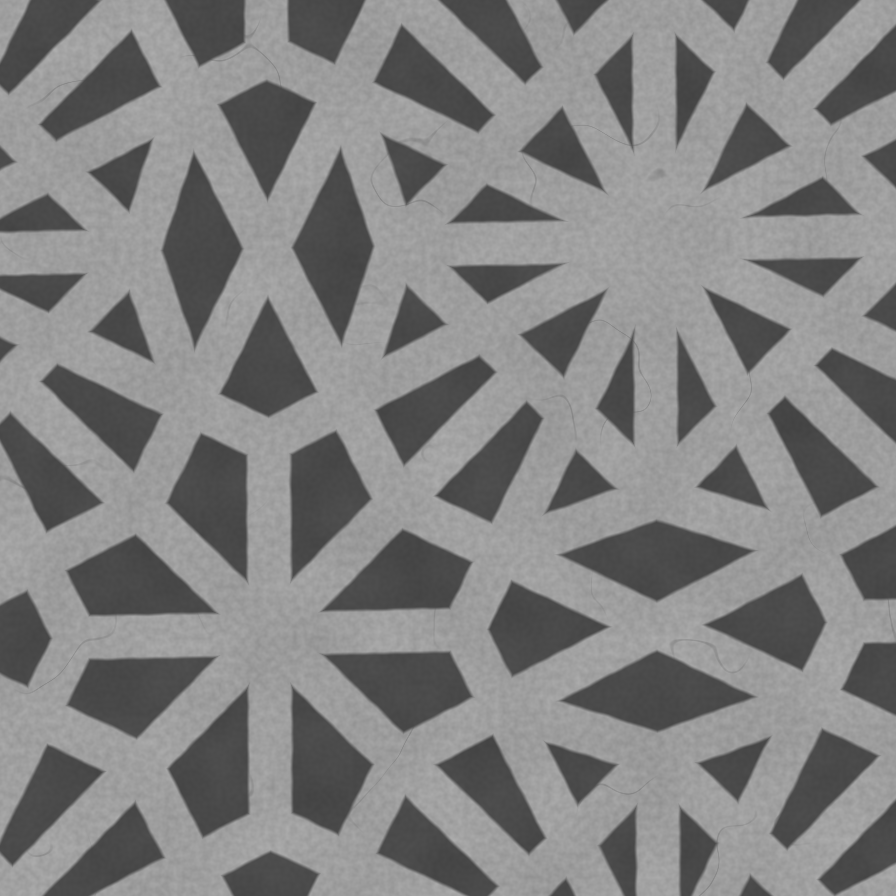
Write a Shadertoy shader that draws this pattern.

```glsl
const float BAR_HALF_WIDTH = 0.0565;  // in half-repeats
const float EDGE_SOFTNESS = 0.006;

vec2 hashGradient(vec2 cell) {
    vec3 h = fract(cell.xyx * vec3(0.1031, 0.1030, 0.0973));
    h += dot(h, h.yzx + 33.33);
    float angle = 6.2832 * fract((h.x + h.y) * h.z);
    return vec2(cos(angle), sin(angle));
}

float gradientNoise(vec2 p) {
    vec2 cell = floor(p), f = p - cell;
    vec2 w = f * f * f * (f * (f * 6.0 - 15.0) + 10.0);
    vec2 e = vec2(0.0, 1.0);
    float a = dot(hashGradient(cell), f);
    float b = dot(hashGradient(cell + e.yx), f - e.yx);
    float c = dot(hashGradient(cell + e.xy), f - e.xy);
    float d = dot(hashGradient(cell + e.yy), f - e.yy);
    return mix(mix(a, b, w.x), mix(c, d, w.x), w.y);
}

float fractalNoise(vec2 p, int octaves) {
    float sum = 0.0, gain = 1.0;
    for (int i = 0; i < octaves; i++) {
        sum += gain * gradientNoise(p);
        p = p * 2.03 + 17.3;
        gain *= 0.5;
    }
    return sum;
}

float segmentDistance(vec2 p, vec2 a, vec2 b) {
    vec2 ab = b - a, ap = p - a;
    return length(ap - ab * clamp(dot(ap, ab) / dot(ab, ab), 0.0, 1.0));
}

// Mirror the plane into one triangle: 12-spoke hub at (0,0), 8-spoke hub at (1,1)
vec2 foldToTriangle(vec2 p) {
    p = abs(mod(p + 1.0, 2.0) - 1.0);
    return p.x < p.y ? p.yx : p;
}

// Distance to the centre lines of the lattice bars
float latticeDistance(vec2 p) {
    vec2 hub12 = vec2(0.0), hub8 = vec2(1.0), crossing = vec2(1.0, 0.0);
    vec2 starTip = vec2(2.0 / 3.0, 0.0);
    vec2 spokeEnd = vec2(1.0, 0.5);
    float d = segmentDistance(p, hub12, starTip);
    d = min(d, segmentDistance(p, hub12, spokeEnd));
    d = min(d, segmentDistance(p, starTip, vec2(1.0 / 3.0)));
    d = min(d, segmentDistance(p, starTip, vec2(0.8, 0.4)));
    d = min(d, segmentDistance(p, crossing, vec2(2.0 / 3.0)));
    d = min(d, segmentDistance(p, vec2(1.0 / 3.0), hub8));
    return min(d, segmentDistance(p, spokeEnd, hub8));
}

// Sparse hairline cracks along noise contours
float crackMask(vec2 uv) {
    float contour = abs(fractalNoise(uv * 5.0 + 3.7, 3));
    float hairline = 1.0 - smoothstep(0.002, 0.014, contour);
    return hairline * smoothstep(0.0, 0.3, gradientNoise(uv * 8.0 + 41.0));
}

float stoneTone(vec2 uv) {
    float mottling = 0.035 * fractalNoise(uv * 9.0, 4);
    float grain = 0.05 * fractalNoise(uv * 120.0, 2);
    return 0.622 + mottling + grain - 0.07 * crackMask(uv);
}

float openingTone(vec2 uv) {
    return 0.287 + 0.025 * fractalNoise(uv * 14.0 + 9.0, 3)
                 + 0.015 * gradientNoise(uv * 170.0);
}

void mainImage(out vec4 fragColor, in vec2 fragCoord) {
    vec2 uv = fragCoord / iResolution.xy;

    // Slightly skewed grid, one column per half-repeat
    mat2 halfRepeat = mat2(0.4323, 0.0089, -0.0021, 0.4303);
    vec2 hubPosition = vec2(0.7311, 0.7318);
    vec2 p = inverse(halfRepeat) * (uv - hubPosition);

    // Bars over the dark openings, with faintly uneven edges
    float edge = latticeDistance(foldToTriangle(p)) - BAR_HALF_WIDTH;
    edge += 0.003 * gradientNoise(uv * 45.0);
    float softness = max(EDGE_SOFTNESS, 1.7 / iResolution.y);
    float opening = smoothstep(-softness, softness, edge);

    float tone = mix(stoneTone(uv), openingTone(uv), opening);
    fragColor = vec4(vec3(tone), 1.0);
}
```
